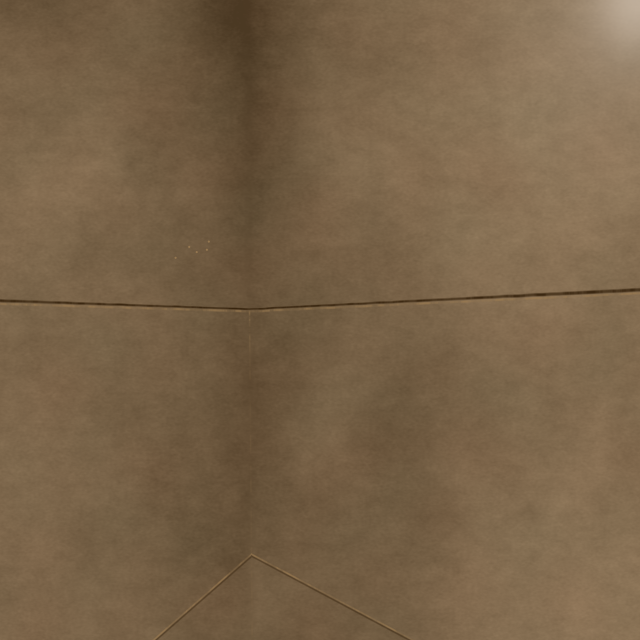
Give the GLSL for this texture, as a three.js fragment shader.

```glsl
varying vec2 vUv;

const vec3 SHADE = vec3(0.345, 0.27, 0.18);
const vec3 CLAY = vec3(0.61, 0.51, 0.39);
const vec3 GROOVE = vec3(0.21, 0.135, 0.05);
const vec3 GROUT = vec3(0.62, 0.49, 0.32);
const vec3 LAMP = vec3(0.80, 0.74, 0.67);

vec2 hash2(vec2 p) {
  vec3 q = fract(p.xyx * vec3(0.1031, 0.1030, 0.0973));
  q += dot(q, q.yzx + 33.33);
  return fract((q.xx + q.yz) * q.zy);
}

float corner(vec2 cell, vec2 offset, vec2 f) {
  return dot(hash2(cell + offset) * 2.0 - 1.0, f - offset);
}

float gradientNoise(vec2 p) {
  vec2 i = floor(p), f = fract(p);
  vec2 u = f * f * f * (f * (f * 6.0 - 15.0) + 10.0);
  float low = mix(corner(i, vec2(0.0), f), corner(i, vec2(1.0, 0.0), f), u.x);
  float high = mix(corner(i, vec2(0.0, 1.0), f), corner(i, vec2(1.0), f), u.x);
  return mix(low, high, u.y);
}

float fbm(vec2 p, float gain) {
  float sum = 0.0, amp = 1.0;
  for (int i = 0; i < 5; i++) {
    sum += amp * gradientNoise(p);
    p = mat2(1.6, 1.2, -1.2, 1.6) * p + 17.3;
    amp *= gain;
  }
  return sum;
}

float band(float d, float halfWidth, float soft) {
  return 1.0 - smoothstep(max(halfWidth - soft, 0.0), halfWidth + soft, abs(d));
}

float blob(vec2 p, vec2 center, vec2 radius) {
  vec2 q = (p - center) / radius;
  return exp(-dot(q, q));
}

// Broken coverage along a joint, 0 to 1
float wear(float along, float row) {
  return smoothstep(-0.25, 0.35, fbm(vec2(along * 34.0, row), 0.6));
}

// Broad light falling on the two walls
float wallLight(vec2 p, float dx) {
  float left = 0.60 - 0.42 * exp(dx / 0.12) * mix(0.7, 1.0, p.y);
  float right = 0.63 - 0.40 * exp(-dx / 0.14) * mix(0.9, 1.1, p.y);
  float t = mix(left, right, smoothstep(-0.014, 0.014, dx));
  t -= 0.24 * blob(p, vec2(0.0, 1.02), vec2(0.25, 0.16));
  t -= 0.22 * blob(p, vec2(0.37, 1.0), vec2(0.10, 0.26));
  t -= 0.19 * blob(p, vec2(0.64, 0.30), vec2(0.09, 0.26));
  t -= 0.13 * blob(p, vec2(0.24, 0.22), vec2(0.12, 0.20));
  t += 0.17 * blob(p, vec2(0.82, 0.75), vec2(0.25, 0.24));
  t += 0.14 * blob(p, vec2(0.95, 0.05), vec2(0.22, 0.16));
  t += 0.08 * blob(p, vec2(0.08, 0.76), vec2(0.16, 0.12));
  return 0.49 + 1.12 * (t - 0.54);
}

// Cloudy stains with fine brushed grain
float mottling(vec2 p, float side) {
  vec2 q = p + side * 7.0;
  float clouds = fbm(q * vec2(7.0, 6.0), 0.6);
  float streaks = fbm(q * vec2(26.0, 44.0), 0.75);
  float grain = gradientNoise(q * vec2(170.0, 230.0));
  return 0.17 * clouds + 0.10 * streaks + 0.09 * grain;
}

// Small pale chips scattered around a center
float chips(vec2 p, vec2 center, vec2 spread) {
  float mask = 0.0;
  for (int i = 0; i < 5; i++) {
    vec2 spot = center + (hash2(vec2(float(i), 4.7)) - 0.5) * spread;
    mask = max(mask, 1.0 - smoothstep(0.0006, 0.0026, length(p - spot)));
  }
  return mask;
}

void main() {
  vec2 p = vUv;
  float dx = p.x - mix(0.394, 0.386, p.y);
  float side = step(0.0, dx);

  // Floor wedge below its two slanted edges
  float slope = mix(0.876, 0.532, side);
  float floorEdge = (p.y - 0.134 + abs(p.x - 0.393) * slope) / sqrt(1.0 + slope * slope);
  float onFloor = 1.0 - smoothstep(-0.002, 0.002, floorEdge);

  float tone = mix(wallLight(p, dx), 0.30 + 0.5 * abs(dx), onFloor);
  float stains = mix(mottling(p, 0.0), mottling(p, 1.0), smoothstep(-0.012, 0.012, dx));
  vec3 color = mix(SHADE, CLAY, clamp(tone + stains, -0.2, 1.3));
  color.r += 0.014 * gradientNoise(p * 9.0 + 40.0);

  // Faint grout in the vertical crease, strongest just below the seam
  float below = 1.0 - smoothstep(0.510, 0.518, p.y);
  float fade = mix(0.10, 0.45, smoothstep(0.44, 0.51, p.y));
  color = mix(color, GROUT, below * fade * wear(p.y, 21.0) * band(dx, 0.0008, 0.0016));

  // Horizontal seam: dark groove over a broken pale lip
  float seamY = 0.517 + mix(-0.034, 0.0495, side) * dx;
  float d = p.y - seamY - 0.0008 * gradientNoise(vec2(p.x * 45.0, 3.0));
  float thickness = 0.0006 + 0.0036 * min(abs(dx), 0.5);
  float lip = 0.15 + 0.5 * wear(p.x, 9.0);
  color = mix(color, GROUT, lip * band(d + thickness + 0.0030, 0.0010, 0.0022));
  float dark = 0.70 + 0.25 * wear(p.x, 14.0);
  color = mix(color, GROOVE, dark * band(d, thickness, 0.0018));

  // Slanted floor joints
  float joint = wear(p.x, 30.0);
  color = mix(color, GROOVE, 0.45 * band(floorEdge + 0.0026, 0.0006, 0.0020));
  color = mix(color, GROUT, (0.25 + 0.4 * joint) * band(floorEdge, 0.0007, 0.0018));

  color = mix(color, GROUT * 1.1, 0.6 * chips(p, vec2(0.308, 0.615), vec2(0.07, 0.045)));

  // Lamp reflection in the upper right
  float glow = 0.58 * blob(p, vec2(1.0, 1.0), vec2(0.075, 0.085));
  glow += 0.24 * blob(p, vec2(0.98, 0.98), vec2(0.19, 0.22));
  gl_FragColor = vec4(mix(color, LAMP, min(glow, 1.0)), 1.0);
}
```
